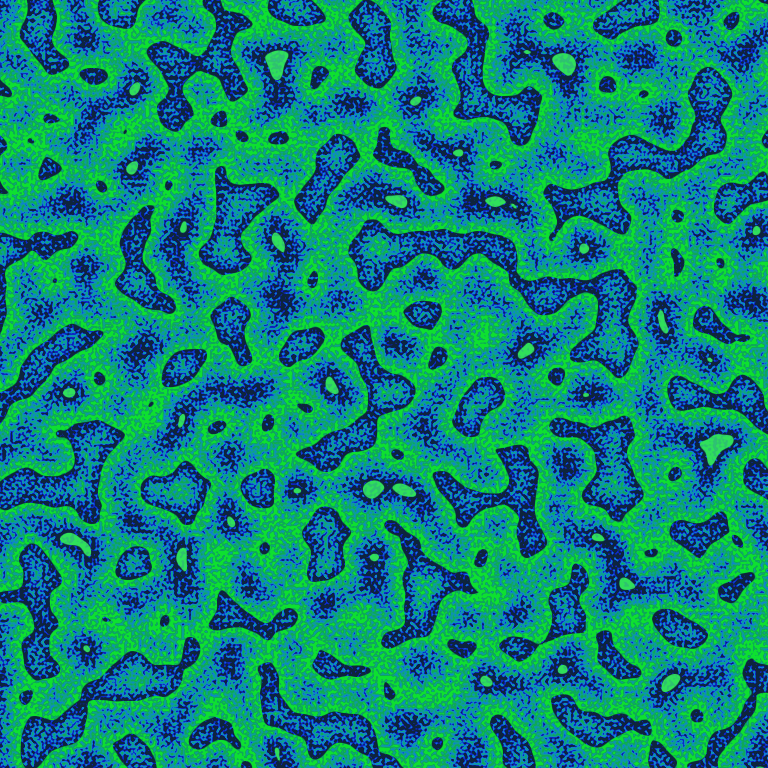
Write a Shadertoy shader that draws this pattern.

```glsl
// Irregular deep-blue islands and small bright pits on a grainy green field.
// Gradient noise is cut into three bands; each band runs through the same
// navy-blue-teal-green ramp, and much finer gradient noise adds the grain.

// Unit vector with a random direction for a lattice corner
vec2 cornerGradient(vec2 corner) {
    float angle = 6.2832 * fract(sin(dot(corner, vec2(127.1, 311.7))) * 43758.55);
    return vec2(cos(angle), sin(angle));
}

float cornerSlope(vec2 cell, vec2 local, vec2 corner) {
    return dot(cornerGradient(cell + corner), local - corner);
}

float gradientNoise(vec2 p) {
    vec2 cell = floor(p);
    vec2 f = p - cell;
    vec2 s = f * f * f * (f * (f * 6.0 - 15.0) + 10.0);
    float lower = mix(cornerSlope(cell, f, vec2(0, 0)), cornerSlope(cell, f, vec2(1, 0)), s.x);
    float upper = mix(cornerSlope(cell, f, vec2(0, 1)), cornerSlope(cell, f, vec2(1, 1)), s.x);
    return mix(lower, upper, s.y);
}

// Colour ramp from dark navy (0) to bright green (1), in soft steps
vec3 ramp(float level) {
    vec3 navy      = vec3(0.05, 0.14, 0.24);
    vec3 blue      = vec3(0.05, 0.15, 0.77);
    vec3 azure     = vec3(0.05, 0.51, 0.82);
    vec3 teal      = vec3(0.05, 0.62, 0.59);
    vec3 leafGreen = vec3(0.05, 0.66, 0.34);
    vec3 lime      = vec3(0.05, 0.88, 0.19);

    vec3 color = mix(navy, blue, smoothstep(0.09, 0.24, level));
    color = mix(color, azure, smoothstep(0.25, 0.36, level));
    color = mix(color, teal, smoothstep(0.37, 0.51, level));
    color = mix(color, leafGreen, smoothstep(0.55, 0.76, level));
    return mix(color, lime, smoothstep(0.80, 0.98, level));
}

void mainImage(out vec4 fragColor, in vec2 fragCoord) {
    vec2 p = fragCoord / iResolution.y;

    // Height: below 0 lies a pit, 0 to 1 is the field, above 1 an island
    float relief = gradientNoise(p * 16.0 + 3.7) + 0.16 * gradientNoise(p * 35.0 + 17.2);
    float height = 0.746 + 1.572 * relief;
    float grain = 0.82 * gradientNoise(p * 215.0 + 41.3);
    float edge = 0.6 * fwidth(height) + 0.0001;

    // Each band restarts the ramp, which leaves a crisp rim between them
    vec3 pit = mix(ramp(height + 1.0 + 0.5 * grain), vec3(0.35, 0.88, 0.55), 0.45);
    vec3 field = ramp(height + grain);
    vec3 island = ramp(height - 1.0 + grain);

    vec3 color = mix(pit, field, smoothstep(-edge, edge, height));
    color = mix(color, island, smoothstep(-edge, edge, height - 1.0));
    fragColor = vec4(color, 1.0);
}
```
